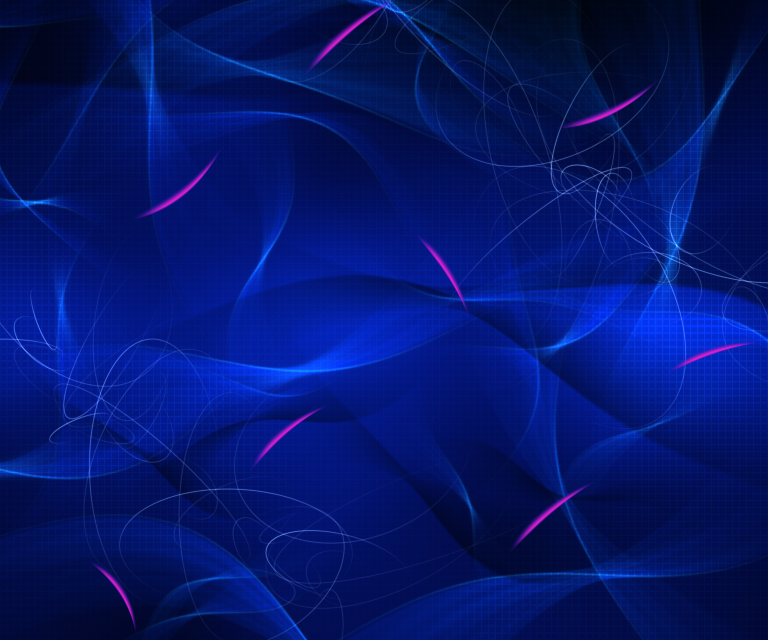
This background is drawn by a Shadertoy shader. Its source:

```glsl
// Deep blue abstract backdrop: folded light veils, hairline arcs, magenta strokes and a fine grid.

vec4 hash4(float n) {
    return fract(sin(n * vec4(12.9898, 78.233, 39.425, 57.583) + 1.7) * 4375.85);
}

float hash2(vec2 cell) {
    return fract(sin(dot(cell, vec2(127.1, 311.7))) * 4375.85);
}

float valueNoise(vec2 p) {
    vec2 i = floor(p), f = fract(p);
    f = f * f * (3.0 - 2.0 * f);
    return mix(mix(hash2(i), hash2(i + vec2(1, 0)), f.x),
               mix(hash2(i + vec2(0, 1)), hash2(i + vec2(1, 1)), f.x), f.y);
}

vec2 rotate(vec2 p, float a) {
    float c = cos(a), s = sin(a);
    return vec2(c * p.x + s * p.y, c * p.y - s * p.x);
}

float glow(vec2 p, vec2 centre, vec2 radius) {
    vec2 d = (p - centre) / radius;
    return exp(-dot(d, d));
}

// Blue ground: bright middle band, dark top corners
vec3 ground(vec2 p) {
    float light = 0.23 + 0.15 * glow(p, vec2(0.6, 0.46), vec2(1.5, 0.28));
    light += 0.42 * glow(p, vec2(1.08, 0.45), vec2(0.22, 0.15));
    light += 0.2 * glow(p, vec2(0.17, 0.48), vec2(0.3, 0.12));
    light += 0.22 * glow(p, vec2(0.58, 0.53), vec2(0.2, 0.15));
    light += 0.16 * glow(p, vec2(0.45, 0.26), vec2(0.33, 0.16));
    light += 0.2 * glow(p, vec2(0.33, 0.85), vec2(0.18, 0.22));
    light += 0.2 * (valueNoise(p * 4.0 + 3.0) - 0.5);
    light *= 1.0 - 0.9 * glow(p, vec2(0.92, 1.02), vec2(0.42, 0.2));
    light *= 1.0 - 0.6 * glow(p, vec2(0.0, 1.02), vec2(0.25, 0.14));
    light = max(light, 0.02);
    return vec3(0.022 * light, 0.15 * light + 0.08 * light * light * light, light);
}

// Twisted sheets in groups of three: light on its crisp edge in rgb, shadow in a
vec4 veil(vec2 p, float id, float px) {
    vec4 h = hash4(id + 11.0), g = hash4(id + 47.0);
    float member = mod(id, 3.0);
    vec2 centre = fract(floor(id / 3.0) * vec2(0.7549, 0.5698) + vec2(0.3, 0.15)) * vec2(1.2, 1.0);
    centre += (hash4(id + 300.0).xy - 0.5) * 0.24;
    float size = (member < 0.5 ? 0.36 : 0.14) + 0.16 * h.x;
    float angle = h.y < 0.3 ? 1.2 + 0.7 * h.z : mix(-0.6, 0.75, h.z);
    vec2 q = rotate(p - centre, angle) / size;
    q.y -= (h.w - 0.5) * 1.1 * q.x * q.x + 0.13 * sin(q.x * 3.0 + g.x * 6.3);

    float along = q.x - (g.y - 0.5) * 1.2;
    float spread = sqrt(along * along + 0.008);
    float side = along / spread;
    float width = mix(0.4, 0.85, h.w) * spread;
    float u = (q.y - 0.35 * along) / width;
    float soft = 0.04 + 2.0 * px / (size * width);

    float body = smoothstep(-0.5, -0.5 + soft, u) * smoothstep(0.5, 0.5 - soft, u);
    float shade = clamp(0.5 - side * u, 0.0, 1.0);
    float silk = 0.8 + 0.13 * sin(u * 15.0 + q.x * 3.0 + g.z * 6.3) + 0.1 * sin(u * 37.0 - q.x * 5.0);
    float sheet = body * (0.2 + 0.8 * shade * shade) * silk * 0.14 / (width + 0.14);

    float edge = abs(u + 0.5 * side) * width * size / max(0.0019, px);
    float filament = exp(-edge * edge) * (0.08 + 0.35 * exp(-along * along * 7.0));
    float knot = exp(-along * along * 45.0 - u * u * 6.0) * g.x * g.x;
    float fade = exp(-1.5 * q.x * q.x);

    vec3 tint = mix(vec3(0.01, 0.17, 0.95), vec3(0.01, 0.42, 0.75), g.w * g.w);
    vec3 cyan = vec3(0.1, 0.6, 0.85);
    float strength = fade * mix(0.4, 1.15, g.z);
    return vec4(strength * (tint * sheet + cyan * (filament + 0.7 * knot)), fade * body * shade);
}

// Slim tapered crescent with one crisp edge
float stroke(vec2 p, float id, float px) {
    vec4 h = hash4(id + 83.0);
    vec2 centre = vec2(0.06 + 1.08 * fract(id * 0.618 + 0.12), (id + 0.6) / 8.0);
    float angle = mod(id, 4.0) < 0.5 ? -1.0 : mix(0.3, 0.75, h.y);
    float size = mix(0.07, 0.1, h.z);
    vec2 q = rotate(p - centre, angle) / size;
    q.y -= (h.w - 0.5) * 0.5 * q.x * q.x;
    float taper = max(1.0 - q.x * q.x, 0.0);
    float width = 0.075 * taper * (0.65 - 0.35 * q.x) + px / size;
    float body = smoothstep(-1.0, -0.3, q.y / width) * smoothstep(1.6, -0.3, q.y / width);
    return body * smoothstep(0.0, 0.95, taper);
}

// Pale elliptical arc; five of them cross near each shared anchor
float hairline(vec2 p, float id, float px) {
    vec4 h = hash4(id + 131.0), g = hash4(id + 197.0);
    vec2 anchor = fract(floor(id / 5.0) * vec2(0.618, 0.381) + vec2(0.18, 0.32)) * vec2(1.2, 1.0);
    vec2 radii = mix(0.05, 0.3, h.z * h.z) * vec2(1.0, mix(0.2, 0.75, h.w));
    float phase = g.y * 6.28, tilt = g.x * 3.14;
    vec2 centre = anchor + (h.xy - 0.5) * 0.1 - rotate(radii * vec2(cos(phase), sin(phase)), -tilt);
    vec2 q = rotate(p - centre, tilt) / radii;
    float len = length(q) + 0.0001;
    float dist = abs(len - 1.0) * len / (length(q / radii) + 0.0001);
    float arc = 0.5 + 0.5 * cos(atan(q.y, q.x) - phase);
    float thickness = max(0.0009, 0.65 * px);
    return exp(-dist * dist / (thickness * thickness)) * arc * arc * mix(0.1, 0.6, g.z * g.z);
}

void mainImage(out vec4 fragColor, in vec2 fragCoord) {
    float px = 1.0 / iResolution.y;
    vec2 p = fragCoord * px;
    vec3 col = ground(p);

    // Every fifth sheet casts shadow, the others add light
    for (int i = 0; i < 39; i++) {
        vec4 sheet = veil(p, float(i), px);
        if (i % 5 == 3) col *= 1.0 - 0.5 * sheet.a;
        else col += sheet.rgb;
    }

    // Fine square grid, stronger in patches
    vec2 cell = p / 0.0109;
    vec2 toLine = 0.5 - abs(fract(cell) - 0.5);
    vec2 lines = 1.0 - smoothstep(vec2(0.0), vec2(max(0.16, px / 0.0109)), toLine);
    float patches = smoothstep(0.2, 0.7, valueNoise(p * 3.5 + 8.0));
    col *= 1.0 + vec3(0.5, 0.38, 0.17) * max(lines.x, lines.y) * mix(0.35, 1.0, patches);

    for (int i = 0; i < 60; i++) col += vec3(0.5, 0.62, 0.7) * hairline(p, float(i), px);
    for (int i = 0; i < 8; i++) {
        float ink = stroke(p, float(i), px);
        col = mix(col, mix(vec3(0.25, 0.08, 0.75), vec3(0.85, 0.12, 0.8), ink), ink);
    }
    fragColor = vec4(clamp(col, 0.0, 1.0), 1.0);
}
```
